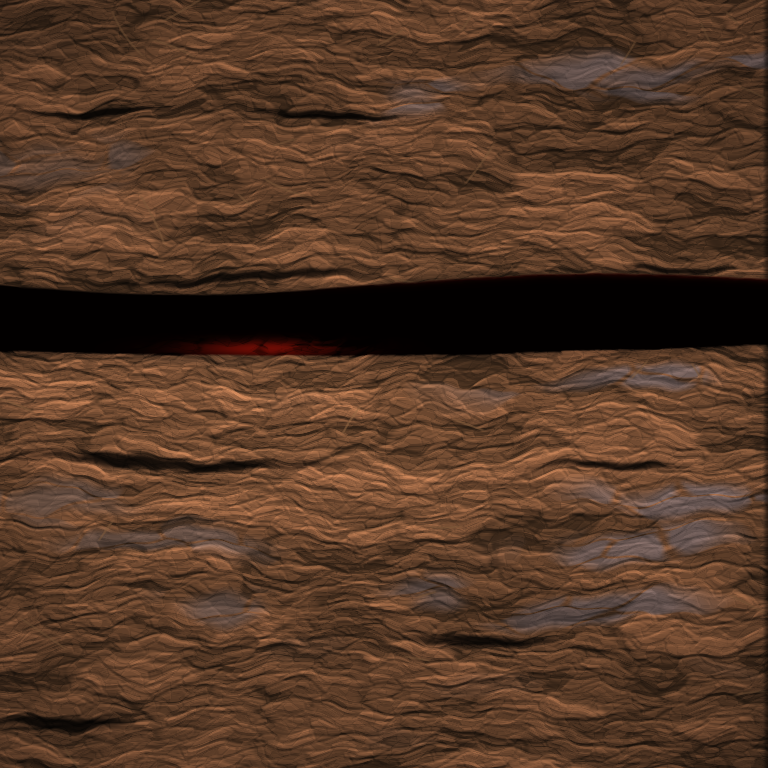
A Shadertoy shader for this texture:

```glsl
// Weathered shaggy bark with horizontal fibres, split by a wide black gap.

float hash(vec2 p) {
    return fract(sin(dot(p, vec2(127.1, 311.7))) * 4375.54);
}

// Cellular noise: x = softly blended cell tone, y = distance to the cell border
vec2 cells(vec2 p) {
    vec2 base = floor(p);
    float nearest = 9.0, second = 9.0, sum = 0.0, total = 0.0;
    for (int j = -1; j <= 1; j++)
    for (int i = -1; i <= 1; i++) {
        vec2 c = base + vec2(i, j);
        float d = length(c + vec2(hash(c), hash(c + 57.3)) - p);
        float w = exp(-14.0 * d);
        sum += w * hash(c + 19.7);
        total += w;
        second = min(second, max(nearest, d));
        nearest = min(nearest, d);
    }
    return vec2(sum / total, second - nearest);
}

// Layered sines bend the fibres
vec2 bend(vec2 p) {
    float y = 0.010 * sin(7.0 * p.x + 9.0 * p.y + 1.0)
            + 0.006 * sin(19.0 * p.x - 23.0 * p.y)
            + 0.003 * sin(47.0 * p.x + 31.0 * p.y + 2.0)
            + 0.0015 * sin(113.0 * p.x - 71.0 * p.y);
    return p + vec2(0.012 * sin(61.0 * p.y + 5.0 * p.x), y);
}

// Flakes, splinters and fine fibres stacked into one height
float barkHeight(vec2 p) {
    vec2 q = bend(p), scale = vec2(6.0, 30.0);
    float h = 0.0, amp = 0.42;
    for (int i = 0; i < 4; i++) {
        vec2 c = cells(q * scale + float(i) * 13.7);
        h += amp * (c.x - 0.35 * (1.0 - smoothstep(0.0, 0.16, c.y)));
        scale *= vec2(2.1, 1.75);
        amp *= 0.72;
    }
    return h;
}

// Soft ellipse: xy = centre, zw = half size
float blot(vec2 p, vec4 e) {
    vec2 d = (p - e.xy) / e.zw;
    return exp(-dot(d, d));
}

// Thin loose hairs scattered over the bark
float strands(vec2 p) {
    float cover = 0.0;
    for (int i = 0; i < 34; i++) {
        vec2 s = vec2(float(i), 3.7);
        vec2 d = p - vec2(hash(s), hash(s + 8.1));
        float a = mix(-1.3, 1.3, hash(s + 4.4));
        d = mat2(cos(a), -sin(a), sin(a), cos(a)) * d;
        float len = mix(0.012, 0.045, hash(s + 2.9));
        d.y += 7.0 * (hash(s + 6.2) - 0.5) * d.x * d.x;
        float line = 1.0 - smoothstep(0.0004, 0.0022, abs(d.y));
        cover = max(cover, line * (1.0 - smoothstep(len * 0.6, len, abs(d.x))));
    }
    return cover;
}

void mainImage(out vec4 fragColor, in vec2 fragCoord) {
    vec2 p = fragCoord / iResolution.xy;
    vec2 q = bend(p);
    float h = barkHeight(p);
    float slope = h - barkHeight(p + vec2(0.001, 0.0035));

    // Brown wood with orange raised fibres
    vec3 col = mix(vec3(0.23, 0.155, 0.10), vec3(0.40, 0.265, 0.175), smoothstep(0.10, 0.48, h));
    col = mix(col, vec3(0.55, 0.36, 0.24), 0.85 * smoothstep(0.45, 0.85, h));

    // Smooth grey plates
    vec4 plates[11] = vec4[11](
        vec4(0.87, 0.91, 0.16, 0.026), vec4(0.84, 0.497, 0.17, 0.022),
        vec4(0.30, 0.20, 0.07, 0.030), vec4(0.53, 0.88, 0.07, 0.030),
        vec4(0.12, 0.335, 0.16, 0.026), vec4(0.20, 0.287, 0.13, 0.015),
        vec4(0.57, 0.22, 0.06, 0.026), vec4(0.75, 0.21, 0.12, 0.026),
        vec4(0.82, 0.29, 0.09, 0.030), vec4(0.90, 0.345, 0.13, 0.026),
        vec4(0.06, 0.79, 0.12, 0.045));
    float grey = 0.0;
    for (int i = 0; i < 11; i++) grey = max(grey, blot(q, plates[i]));
    vec2 flake = cells(q * vec2(9.0, 32.0) + 41.0);
    grey = smoothstep(0.55, 0.95, grey * 0.75 + flake.x * 0.62) * smoothstep(0.0, 0.12, flake.y);
    vec3 plate = mix(vec3(0.37, 0.29, 0.25), vec3(0.42, 0.37, 0.38), p.x);
    col = mix(col, plate * (0.8 + 0.45 * h), 0.8 * grey);

    // Relief lit from above, then loose hairs
    col *= clamp(1.0 + 1.3 * slope * (1.0 - 0.5 * grey), 0.5, 1.4);
    col = mix(col, vec3(0.52, 0.37, 0.24), 0.5 * strands(p));

    // Long dark fissures
    vec4 fissures[8] = vec4[8](
        vec4(0.20, 0.397, 0.30, 0.011), vec4(0.44, 0.847, 0.13, 0.006),
        vec4(0.07, 0.065, 0.11, 0.010), vec4(0.63, 0.172, 0.12, 0.010),
        vec4(0.80, 0.390, 0.12, 0.007), vec4(0.33, 0.640, 0.20, 0.007),
        vec4(0.88, 0.655, 0.10, 0.006), vec4(0.12, 0.855, 0.12, 0.005));
    float dark = 0.0;
    for (int i = 0; i < 8; i++) dark = max(dark, blot(p + 0.7 * (q - p), fissures[i]));
    col *= 1.0 - 0.8 * smoothstep(0.25, 0.9, dark + 0.35 * (0.4 - h));

    // Warm pool of light below the gap, dim corners
    col *= 0.87 + 0.28 * blot(p, vec4(0.42, 0.47, 0.45, 0.22));
    col *= 1.0 - 0.3 * smoothstep(0.45, 0.8, length(p - 0.5));
    col *= 1.0 - 0.5 * smoothstep(0.992, 1.0, p.x);

    // Black gap with frayed rims and a red ember patch
    float fray = 0.004 * (h - 0.4);
    float top = 0.629 - 0.0125 * sin(6.283 * p.x) + 0.006 * pow(p.x, 4.0) + fray;
    float bottom = 0.542 - 0.03 * p.x + 0.039 * p.x * p.x + fray;
    float inside = min(top - p.y, p.y - bottom);
    float ember = blot(p, vec4(0.345, 0.546, 0.095, 0.011)) * smoothstep(0.15, 0.65, h);
    float rim = exp(-max(top - p.y, 0.0) * 350.0) * smoothstep(0.3, 0.7, p.x);
    vec3 gap = vec3(0.008, 0.0, 0.0) + vec3(0.42, 0.05, 0.02) * ember + vec3(0.16, 0.02, 0.01) * rim;
    col *= 1.0 - 0.35 * exp(-max(-inside, 0.0) * 160.0);
    col = mix(col, gap, smoothstep(-0.0015, 0.002, inside));

    fragColor = vec4(col, 1.0);
}
```
